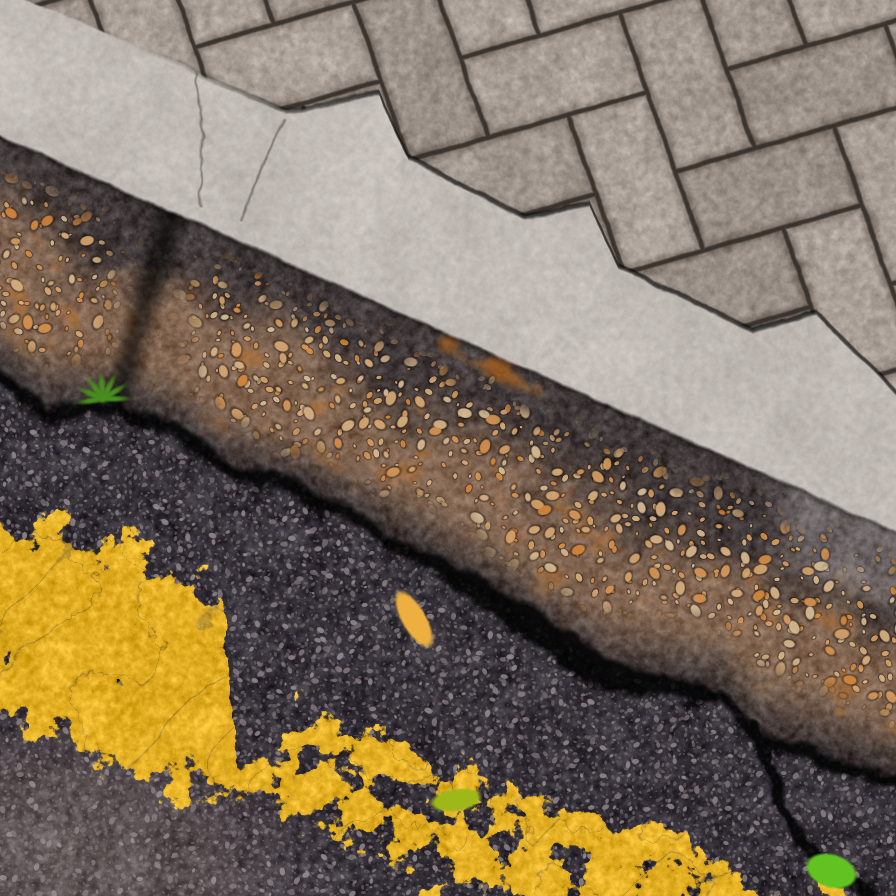
This texture is drawn by a Shadertoy shader. Its source:

```glsl
// Worn kerb from above: herringbone pavers, concrete, pebbled kerb and asphalt
// with flaking yellow paint. Broken-line profiles part the layers; gradient
// noise and scattered stones give them grain.
vec2 hash2(vec2 p) {
  vec3 h = fract(p.xyx * vec3(.1031, .103, .0973));
  h += dot(h, h.yzx + 33.33);
  return fract((h.xx + h.yz) * h.zy);
}
float corner(vec2 i, vec2 f, vec2 e) { return dot(hash2(i + e) * 2. - 1., f - e); }
float gradientNoise(vec2 p) {
  vec2 i = floor(p), f = fract(p), u = f * f * (3. - 2. * f), e = vec2(0, 1);
  return mix(mix(corner(i, f, e.xx), corner(i, f, e.yx), u.x),
             mix(corner(i, f, e.xy), corner(i, f, e.yy), u.x), u.y);
}
float fbm(vec2 p) {
  float sum = 0., amp = 1.;
  for (int i = 0; i < 4; i++, amp *= .55) {
    sum += amp * gradientNoise(p);
    p = mat2(1.6, 1.2, -1.2, 1.6) * p + 7.3;
  }
  return sum;
}
mat2 rot(float a) { return mat2(cos(a), -sin(a), sin(a), cos(a)); }
// Soft coverage inside a signed distance
float fill(float d, float soft) { return smoothstep(soft, -soft, d); }
// Height at x of a broken line given as x, y pairs
float profile(float k[22], float x) {
  float y = k[1];
  for (int i = 2; i < 22; i += 2)
    y = mix(y, k[i+1], clamp((x - k[i-2]) / (k[i] - k[i-2]), 0., 1.));
  return y;
}
float segment(vec2 p, vec2 a, vec2 b) {
  p -= a; b -= a;
  return length(p - b * clamp(dot(p, b) / dot(b, b), 0., 1.));
}
float leaf(vec2 p, float angle, vec2 size) {
  return fill((length(rot(angle) * p / size) - 1.) * size.y, .002);
}
// Scattered ovals: signed distance in cells, random tone
vec2 stones(vec2 q) {
  vec2 best = vec2(1, 0);
  for (int k = 0; k < 9; k++) {
    vec2 g = floor(q) + vec2(k % 3, k / 3) - 1., r = hash2(g + 19.), s = hash2(g + 71.);
    vec2 d = rot(6.28 * s.x) * (q - g - .1 - .8 * r);
    float dist = length(d * vec2(1, 1.5)) - .12 - .23 * s.y;
    if (dist < best.x) best = vec2(dist, fract(s.x * 7. + r.y));
  }
  return best;
}
// Distance to the joint in brick widths, tone per brick
vec2 herringbone(vec2 p) {
  vec2 q = inverse(mat2(.0885, .0254, .0313, -.0885)) * (p - vec2(.634, .872)), c = floor(q);
  float t = mod(c.x + c.y, 4.);
  vec2 shift = t < 2. ? vec2(0, t) : vec2(t - 2., 0), l = q - c + shift;
  vec2 e = min(l, (t < 2. ? vec2(1, 2) : vec2(2, 1)) - l);
  return vec2(min(e.x, e.y), hash2(c - shift + 40.).x);
}
void mainImage(out vec4 fragColor, in vec2 fragCoord) {
  vec2 p = fragCoord / iResolution.xy;
  float broad = fbm(p * 6.), mid = fbm(p * 24.), fine = fbm(p * 110.);
  float grain = .1 * mid + .16 * fine;
  vec2 w = p + .008 * mid;
  float paverY = profile(float[22](0., 1.012, .202, .928, .319, .874, .423, .896, .456, .824,
    .586, .758, .658, .772, .69, .703, .84, .632, .911, .651, 1., .564), p.x);
  float gutterY = .012 * mid + profile(float[22](0., .583, .052, .544, .13, .551, .195, .525, .26, .479,
    .333, .461, .559, .333, .677, .251, .807, .229, .846, .182, 1., .134), p.x);
  float paintY = profile(float[22](0., .414, .065, .411, .156, .368, .247, .329, .265, .167,
    .31, .14, .33, .203, .43, .193, .52, .134, .677, .1, .9, 0.), p.x);
  float kerbY = .849 - .443 * p.x + .004 * mid;
  // Asphalt and chips
  float dusty = smoothstep(.36, .05, length((p - vec2(.07, .03)) * vec2(1, 1.5)));
  vec3 col = mix(vec3(.21, .19, .22), vec3(.37, .33, .33), dusty) + grain;
  vec2 chip = stones(p * 78.);
  col = mix(col, vec3(.36, .32, .34) + .3 * chip.y, .75 * fill(chip.x, .08) * step(.35, chip.y));
  col = mix(col, vec3(.53, .48, .49), .5 * fill(stones(p * 125.).x, .1));
  // Flaking paint
  float wear = min(min(paintY - p.y, p.y - .203 + .38 * p.x), .04) + .075 * mid + .015 * fine;
  wear -= .014 * smoothstep(.2, .35, p.x);
  wear -= .035 * fill(segment(p, vec2(.35, .155), vec2(.66, .03)) - .015, .01);
  float crack = fill(abs(gradientNoise(p * 13. + .4 * mid)), .018);
  col = mix(col, vec3(.91, .7, .13) + grain, fill(-wear, .004) * (.96 - .6 * crack));
  // Kerb: dark crown, rusty belly
  float h = (p.y - gutterY) / (kerbY - gutterY);
  float belly = smoothstep(0., .28, h) * smoothstep(.85, .4, h + .35 * broad);
  vec3 kerb = mix(vec3(.25, .22, .22), vec3(.52, .41, .33), belly) + grain;
  float rust = max(.6 * smoothstep(.1, .6, mid + .4 * broad) * belly,
    .8 * fill(segment(w, vec2(.5, .615), vec2(.6, .565)) + .02 * mid - .008, .01));
  kerb = mix(kerb, vec3(.66, .39, .14), rust);
  kerb += .18 * smoothstep(.82, .92, p.x) * smoothstep(.62, .75, h);
  // Pebbles in two sizes, kerb joint
  float strewn = smoothstep(.12, .3, h + .2 * broad) * smoothstep(.95, .72, h + .15 * mid);
  strewn *= 1. - .8 * fill(abs(p.x - .17) - .045, .025);
  for (float k = 0.; k < 2.; k++) {
    vec2 s = stones(p * (72. - 29. * k) + 5. * k);
    float here = strewn * step(.45 - .15 * k, s.y);
    kerb *= 1. - .4 * here * smoothstep(.2, 0., s.x);
    kerb = mix(kerb, mix(vec3(.86, .53, .22), vec3(.87, .77, .62), fract(s.y * 5.)), .9 * here * fill(s.x, .06));
  }
  kerb *= 1. - .6 * fill(segment(w, vec2(.19, .76), vec2(.133, .56)) - .013, .012);
  col = mix(col, kerb, fill(gutterY - p.y, .003));
  // Gutter gap and branch
  float gap = .009 + .012 * smoothstep(.2, 0., abs(p.x - .62));
  float branch = min(segment(w, vec2(.84, .19), vec2(.895, .055)), segment(w, vec2(.895, .055), vec2(.97, 0)));
  col *= 1. - .85 * max(fill(abs(p.y - gutterY + .006) - gap, .006), fill(branch - .006, .003));
  // Cracked concrete
  float hair = min(segment(w, vec2(.222, .925), vec2(.225, .77)), segment(w, vec2(.312, .86), vec2(.267, .752)));
  vec3 concrete = vec3(.755, .73, .71) + .05 * broad + .4 * grain - .3 * fill(hair - .001, .002);
  col *= 1. - .4 * fill(abs(p.y - kerbY) - .005, .006);
  col = mix(col, concrete, fill(kerbY - p.y, .003));
  // Pavers and cut edge
  vec2 brick = herringbone(p + .002 * mid);
  vec3 paver = vec3(.6, .56, .525) + .07 * brick.y + .8 * grain - .13 * smoothstep(.14, .02, brick.x);
  paver = mix(paver, vec3(.2, .17, .15), .9 * fill(brick.x - .028, .017));
  float rim = p.y - paverY + .004 * mid;
  col = mix(col, paver, fill(-rim, .002));
  col *= 1. - .65 * fill(abs(rim) - .003, .002) * smoothstep(.1, .45, p.x);
  // Leaves and grass
  col = mix(col, vec3(.93, .69, .25), leaf(p - vec2(.462, .309), -1.05, vec2(.034, .013)));
  col = mix(col, vec3(.38, .76, .13), leaf(p - vec2(.928, .028), -.3, vec2(.028, .018)));
  col = mix(col, vec3(.62, .72, .1), leaf(p - vec2(.509, .107), .15, vec2(.027, .012)));
  for (float a = 0.; a < 3.5; a += .55)
    col = mix(col, vec3(.28, .55, .12), leaf(p - vec2(.115, .555) - .012 * vec2(cos(a), sin(a)), a, vec2(.014, .003)));
  fragColor = vec4(clamp(col, 0., 1.), 1);
}
```
